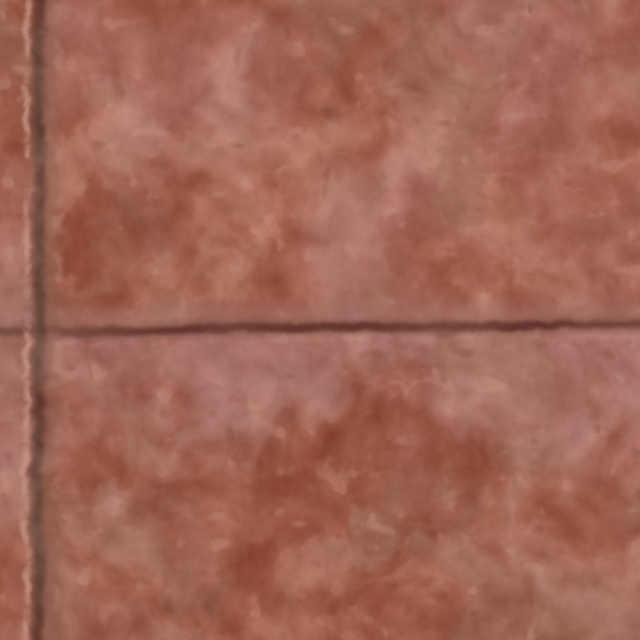
Give the GLSL for this texture, as a WebGL 1 fragment shader.

```glsl
precision highp float;
// Worn terracotta floor tiles with mottled clay, ragged dark joints and chipped pale edges.
uniform vec2 u_resolution;

const vec2 JOINT_ORIGIN = vec2(0.060, 0.487);
const vec2 TILE_SIZE = vec2(1.0, 1.0);

const vec3 CLAY = vec3(0.632, 0.378, 0.308);
const vec3 BURNT_CLAY = vec3(0.580, 0.318, 0.240);
const vec3 PALE_CLAY = vec3(0.685, 0.458, 0.385);
const vec3 MAUVE_HAZE = vec3(0.675, 0.465, 0.440);
const vec3 DUST = vec3(0.620, 0.430, 0.365);
const vec3 CHIP = vec3(0.775, 0.580, 0.515);
const vec3 GROUT = vec3(0.400, 0.275, 0.230);
const vec3 CREVICE = vec3(0.370, 0.185, 0.160);

float hash(vec2 p) {
  return fract(sin(dot(p, vec2(127.1, 311.7))) * 43758.5453);
}

float noise(vec2 p) {
  vec2 i = floor(p);
  vec2 f = fract(p);
  f = f * f * (3.0 - 2.0 * f);
  float low = mix(hash(i), hash(i + vec2(1.0, 0.0)), f.x);
  float high = mix(hash(i + vec2(0.0, 1.0)), hash(i + vec2(1.0, 1.0)), f.x);
  return mix(low, high, f.y);
}

float fbm(vec2 p) {
  float sum = 0.0;
  float weight = 0.5;
  for (int i = 0; i < 5; i++) {
    sum += weight * noise(p);
    p = mat2(1.6, 1.2, -1.2, 1.6) * p + 7.3;
    weight *= 0.5;
  }
  return sum / 0.97;
}

// Soft line of the given half width around zero distance
float band(float d, float halfWidth, float blur) {
  return 1.0 - smoothstep(halfWidth - blur, halfWidth + blur, abs(d));
}

// Signed distance to the nearest joint on each axis
vec2 jointOffset(vec2 p) {
  return (fract(p / TILE_SIZE + 0.5) - 0.5) * TILE_SIZE;
}

// Mottled clay: burnt and pale clouds, mauve bloom under the upper edge
vec3 claySurface(vec2 p, vec2 tile) {
  vec2 q = p + 13.0 * vec2(hash(tile), hash(tile + 5.0));
  vec2 warp = vec2(fbm(q * 9.0), fbm(q * 9.0 + 19.0)) - 0.5;
  float clouds = fbm(q * 4.0 + warp * 0.6);
  float patches = fbm(q * 10.0 + warp * 0.9 + 31.0);
  float grain = fbm(q * 27.0 + warp * 0.8);
  float dust = fbm(q * 6.0 + warp + 71.0);
  float height = fract(p.y / TILE_SIZE.y);

  vec3 color = mix(CLAY, BURNT_CLAY, 0.75 * smoothstep(0.47, 0.70, clouds));
  color = mix(color, PALE_CLAY, 0.75 * smoothstep(0.46, 0.68, patches));
  float bloom = smoothstep(0.70, 0.98, height + 0.5 * (patches - 0.5));
  bloom = max(bloom, 0.65 * smoothstep(0.50, 0.28, clouds));
  color = mix(color, MAUVE_HAZE, 0.75 * bloom);
  color = mix(color, DUST, 0.60 * smoothstep(0.52, 0.72, dust));
  color += 0.19 * (grain - 0.5) + 0.08 * (patches - 0.5);

  // Small soft scuffs and pits
  float flecks = noise(q * vec2(40.0, 46.0) + warp * 2.0);
  color = mix(color, CHIP, 0.32 * smoothstep(0.74, 1.0, flecks * (0.6 + 0.8 * grain)));
  float pits = noise(q * vec2(42.0, 36.0) + warp * 2.0 + 57.0);
  return mix(color, BURNT_CLAY * 0.88, 0.35 * smoothstep(0.78, 1.0, pits));
}

// Wide greyish joint with ragged, pale, chipped edges
vec3 addUprightJoint(vec3 color, float d, vec2 p) {
  float wear = fbm(p * vec2(26.0, 36.0));
  float ragged = fbm(p * vec2(40.0, 55.0) + 23.0) - 0.5;
  d += 0.007 * (noise(vec2(3.0, p.y * 14.0)) - 0.5) + 0.012 * ragged;
  color = mix(color, GROUT * 1.35, 0.60 * band(d - 0.008, 0.020, 0.017));
  color = mix(color, CHIP, 0.80 * smoothstep(0.28, 0.62, wear) * band(d + 0.019, 0.005, 0.005));
  color = mix(color, CHIP, 0.35 * smoothstep(0.45, 0.70, wear) * band(d - 0.030, 0.007, 0.007));
  vec3 fill = mix(GROUT, CREVICE, 0.7 * smoothstep(0.40, 0.70, noise(vec2(9.0, p.y * 9.0))));
  fill += 0.16 * (fbm(p * 45.0) - 0.5);
  float depth = 0.70 + 0.30 * noise(vec2(5.0, p.y * 16.0));
  return mix(color, fill, depth * band(d, 0.009, 0.008));
}

// Reddish crevice of changing depth, filled near the crossing, with a faint lower lip
vec3 addLevelJoint(vec3 color, float d, vec2 p, float fromCrossing) {
  float ragged = fbm(p * vec2(45.0, 40.0) + 41.0) - 0.5;
  d += 0.005 * (noise(vec2(p.x * 12.0, 4.0)) - 0.5) + 0.008 * ragged;
  float depth = 0.45 + 0.60 * fbm(vec2(p.x * 13.0, 8.0));
  depth *= mix(0.60, 1.0, smoothstep(0.04, 0.24, fromCrossing));
  float halfWidth = 0.0045 + 0.003 * noise(vec2(p.x * 11.0, 15.0));
  float lip = smoothstep(0.42, 0.70, fbm(p * 30.0));
  color = mix(color, MAUVE_HAZE * 0.93, 0.45 * band(d - 0.020, 0.018, 0.016));
  color = mix(color, CHIP, 0.35 * lip * band(d + 0.017, 0.006, 0.006));
  color = mix(color, GROUT * 1.1, 0.45 * band(d, 0.011, 0.009));
  return mix(color, CREVICE, depth * band(d, halfWidth, 0.0055));
}

void main() {
  vec2 uv = gl_FragCoord.xy / u_resolution;
  vec2 p = uv - JOINT_ORIGIN;
  p.y -= 0.010 * (uv.x - 0.5);
  vec2 tile = floor(p / TILE_SIZE);
  vec2 offset = jointOffset(p);

  vec3 color = claySurface(p, tile);
  color *= 0.975 + 0.03 * hash(tile + 2.0);
  color = addLevelJoint(color, offset.y, p, abs(offset.x));
  color = addUprightJoint(color, offset.x, p);
  gl_FragColor = vec4(clamp(color, 0.0, 1.0), 1.0);
}
```
